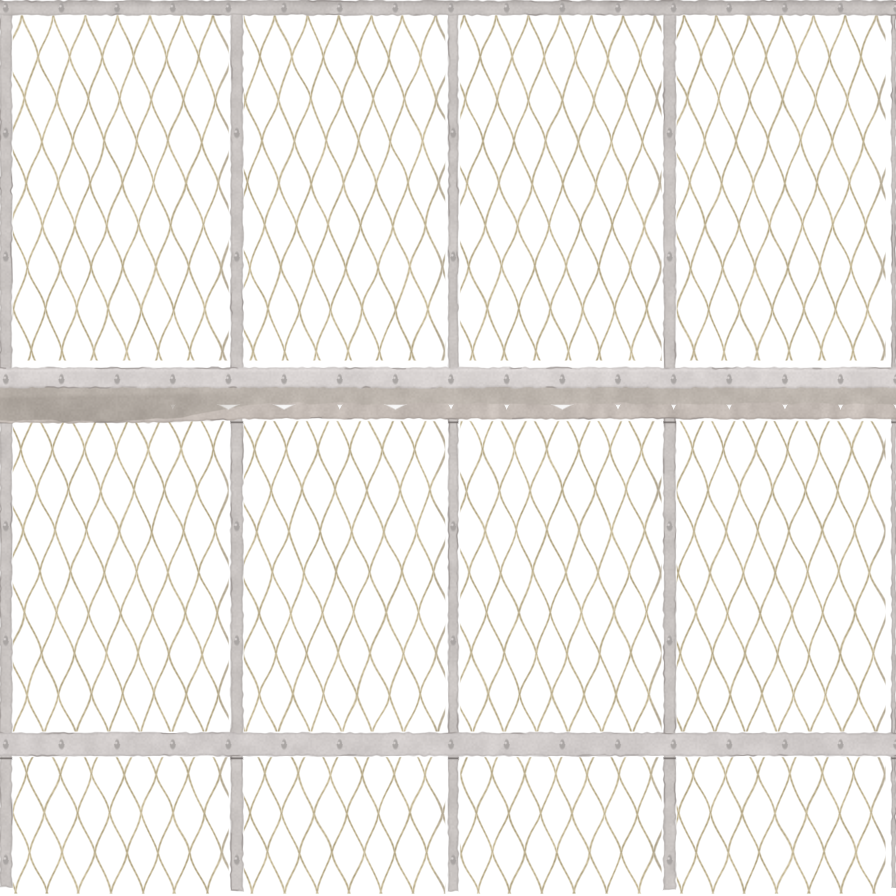
Write a three.js fragment shader that draws this pattern.

```glsl
// Weathered pale steel frame of four by three bays, filled with diamond wire mesh.
#define UNITS 768.0       // canvas side in drawing units
#define SOFT 0.85         // half width of smoothed edges
#define DIAMOND 27.4      // width of one mesh diamond
#define WIRE 0.75         // half width of a wire
#define SWAY 1.3          // wobble of the wires
#define RAGGED 1.5        // roughness of the steel edges
#define BOLT_STEP 47.7    // spacing of bolts on the rails
#define STEEL vec3(0.79, 0.77, 0.76)
#define PALE vec3(0.84, 0.82, 0.815)
#define TAUPE vec3(0.70, 0.67, 0.64)
#define GRIME vec3(0.52, 0.49, 0.48)
#define WIRE_COLOR vec3(0.75, 0.70, 0.57)

varying vec2 vUv;

float hash(vec2 p) {
  vec3 q = fract(vec3(p.xyx) * 0.1031);
  q += dot(q, q.yzx + 33.33);
  return fract((q.x + q.y) * q.z);
}

float noise(vec2 p) {
  vec2 i = floor(p), f = fract(p);
  f = f * f * (3.0 - 2.0 * f);
  return mix(mix(hash(i), hash(i + vec2(1, 0)), f.x),
             mix(hash(i + vec2(0, 1)), hash(i + vec2(1, 1)), f.x), f.y);
}

float fill(float d) { return 1.0 - smoothstep(-SOFT, SOFT, d); }

float box(vec2 p, vec2 lo, vec2 hi) {
  vec2 d = abs(p - 0.5 * (lo + hi)) - 0.5 * (hi - lo);
  return max(d.x, d.y);
}

float postX(float i) {
  return i < 0.5 ? 5.0 : i > 3.5 ? 766.0 : 203.0 + 185.5 * (i - 1.0);
}

// Two mirrored families of bent wires that meet at the knots.
float meshDistance(vec2 p, float knotY, float rowStep) {
  float row = (p.y - knotY) / rowStep;
  float bend = abs(mod(row + 1.0, 2.0) - 1.0);
  bend = mix(bend, smoothstep(0.03, 0.97, bend), 0.45) * 0.5 * DIAMOND;
  vec2 x = p.x + vec2(-bend, bend);
  vec2 d = abs(mod(x + 0.5 * DIAMOND, DIAMOND) - 0.5 * DIAMOND);
  return min(d.x, d.y) * 0.936;
}

// Steel bar with uneven edges, mottling and dark flecks along its outline.
void bar(inout vec3 color, vec2 p, vec2 lo, vec2 hi, vec3 tint) {
  float d = box(p, lo, hi) + RAGGED * (noise(p * 0.22) - 0.5);
  vec3 paint = tint + 0.05 * (noise(p * 0.09) - 0.5) + 0.03 * (noise(p * 0.6) - 0.5);
  paint -= 0.07 * smoothstep(-2.5, 0.0, d);
  float fleck = smoothstep(0.66, 0.8, noise(p * vec2(0.07, 0.05) + 9.0));
  paint = mix(paint, GRIME, 0.7 * fleck * smoothstep(-1.8, 0.0, d));
  color = mix(color, paint, fill(d));
}

// Teardrop bolt: dark body with a light upper left side.
void bolt(inout vec3 color, vec2 q) {
  float d = length(q * vec2(1.0 + 0.25 * step(q.y, 0.0), 0.6)) - 2.5;
  color = mix(color, STEEL * 0.82, 0.9 * fill(d));
  color = mix(color, PALE * 1.05, 0.8 * fill(length(q + vec2(0.9, 1.2)) - 1.0));
}

void main() {
  // Drawing units, with y measured down from the top edge
  vec2 p = vec2(vUv.x, 1.0 - vUv.y) * UNITS;
  vec3 color = vec3(1.0);

  // Each tier: top, bottom, height of a knot row, row spacing
  vec4 tier = vec4(13.0, 309.0, 301.0, 36.0);
  vec4 phase = vec4(21.0, 13.0, 16.0, 20.0);
  if (p.y > 335.0) {
    tier = vec4(361.0, 627.0, 420.0, 35.0);
    phase = vec4(0.0, 2.0, 12.0, 6.0);
  }
  if (p.y > 638.0) {
    tier = vec4(649.0, 766.0, 697.0, 33.5);
    phase = vec4(6.0, 12.0, 20.0, 8.0);
  }

  // Mesh, offset and slightly leaning in each bay
  for (int k = 0; k < 4; k++) {
    float left = postX(float(k)), right = postX(float(k) + 1.0);
    float shift = k == 0 ? phase.x : k == 1 ? phase.y : k == 2 ? phase.z : phase.w;
    vec2 sway = SWAY * (vec2(noise(p * 0.035), noise(p * 0.035 + 40.0)) - 0.5) * 2.0;
    vec2 q = p + sway - vec2(left + shift + 0.025 * (p.y - tier.z), 0.0);
    float edge = smoothstep(right - 20.0, right - 9.0, p.x);
    float d = meshDistance(q, tier.z, tier.w) - WIRE - 0.25 * edge;
    float twist = 0.5 + 0.5 * cos(p.y * 1.3 + p.x * 0.5);
    vec3 wire = WIRE_COLOR + 0.07 * (twist - 0.5) + 0.1 * (noise(p * 0.08) - 0.5);
    float bay = fill(box(p, vec2(left + 6.0, tier.x), vec2(right - 7.0, tier.y)));
    color = mix(color, mix(wire, TAUPE, 0.5 * edge), fill(d) * bay);
  }

  // Posts with bolts and dark brackets below the rails
  for (int k = 0; k < 5; k++) {
    float x = postX(float(k));
    float halfWidth = k == 4 ? 2.0 : k == 2 ? 4.3 : 5.3;
    float foot = 765.0 - 6.0 * hash(vec2(float(k), 3.0));
    bar(color, p, vec2(x - halfWidth, 8.0), vec2(x + halfWidth, foot), STEEL);
    float bracket = min(abs(p.y - 362.0), abs(p.y - 650.0));
    color = mix(color, GRIME * 0.7, 0.75 * fill(max(bracket - 0.7, abs(p.x - x) - halfWidth)));
    float y = p.y < 167.0 ? 114.0 : p.y < 335.0 ? 220.0 : p.y < 500.0 ? 451.0 : p.y < 640.0 ? 549.0 : 737.0;
    if (k < 4) bolt(color, p - vec2(x, y));
  }

  // Top and lower rails
  bar(color, p, vec2(-9.0, 0.5), vec2(777.0, 13.0), STEEL - 0.06 * smoothstep(7.0, 2.0, p.y));
  bar(color, p, vec2(-9.0, 628.0), vec2(777.0, 648.0), PALE - 0.02);

  // Middle beam: stained underside, taupe face, pale flange
  float rightward = smoothstep(110.0, 240.0, p.x);
  float lip = mix(361.0, 346.0, rightward) + 2.5 * (noise(vec2(p.x * 0.09, 5.0)) - 0.5);
  vec3 underside = vec3(0.77, 0.735, 0.71) + 0.06 * (noise(vec2(p.x * 0.13, 2.0)) - 0.5);
  vec3 face = mix(TAUPE - 0.03, TAUPE + 0.035, rightward);
  face += 0.05 * (1.0 - rightward) * smoothstep(343.0, 338.0, p.y + 0.02 * p.x);
  bar(color, p, vec2(-9.0, 330.0), vec2(777.0, mix(362.5, 359.0, rightward)), mix(underside, face, fill(p.y - lip)));
  bar(color, p, vec2(-9.0, 315.0), vec2(777.0, 332.5), PALE + 0.03 * smoothstep(320.0, 317.0, p.y));

  // Rail bolts, and bare chips hanging under the face
  float cell = floor((p.x - 5.0) / BOLT_STEP + 0.5);
  float dx = p.x - 5.0 - BOLT_STEP * cell;
  float railY = p.y < 160.0 ? 6.5 : p.y < 480.0 ? 325.0 : 638.0;
  bolt(color, vec2(dx, p.y - railY));
  float chipWidth = mix(2.0, 8.0, step(0.6, hash(vec2(cell, 7.0))));
  float chip = max(abs(dx) / chipWidth + (p.y - 347.0) / 4.0 - 1.0, (347.0 - p.y) / 3.0);
  color = mix(color, vec3(0.97), rightward * fill(chip * 3.0));

  gl_FragColor = vec4(color, 1.0);
}
```
